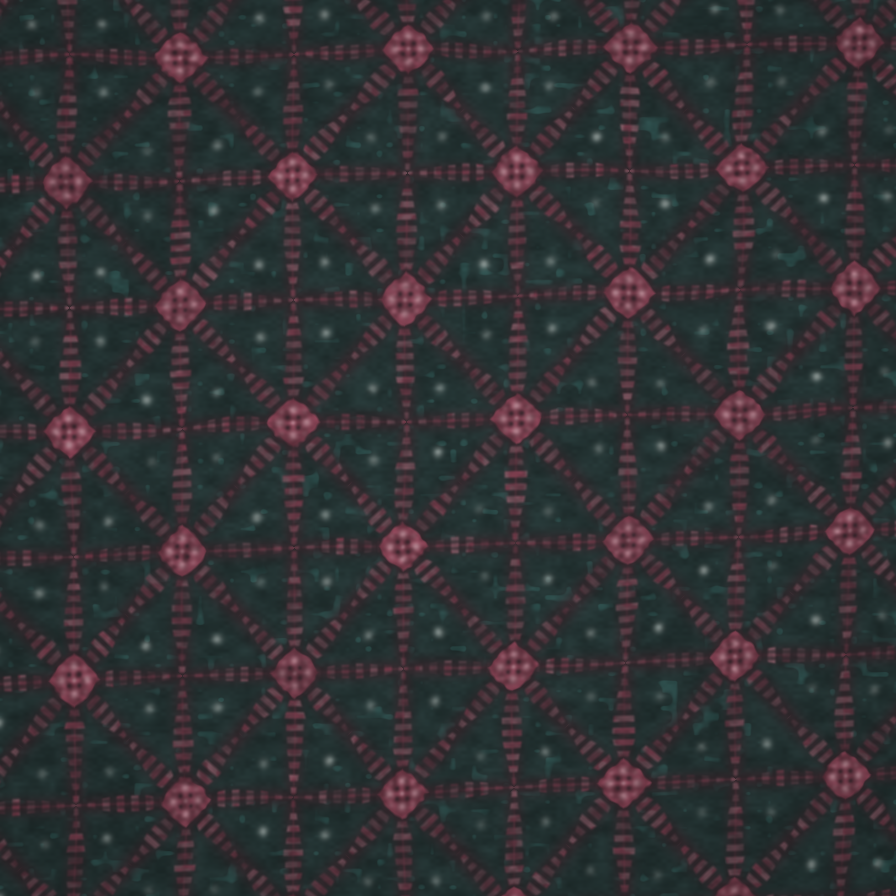
Give the GLSL for this pattern, as a Shadertoy shader.

```glsl
const vec3 TEAL = vec3(0.130, 0.190, 0.188);
const vec3 MAROON = vec3(0.195, 0.145, 0.165);
const vec3 ROSE = vec3(0.46, 0.225, 0.285);
const vec3 DUSTY = vec3(0.49, 0.335, 0.375);
const vec3 PALE = vec3(0.68, 0.51, 0.55);
const vec3 DOT_GREY = vec3(0.50, 0.54, 0.53);
const vec2 CELL = vec2(0.1247, 0.1385);
const float SOFT = 0.0022;

float hash(vec2 p) {
    vec3 q = fract(p.xyx * vec3(0.1031, 0.1030, 0.0973));
    q += dot(q, q.yzx + 33.33);
    return fract((q.x + q.y) * q.z);
}

float noise(vec2 p) {
    vec2 i = floor(p), f = fract(p);
    f = f * f * (3.0 - 2.0 * f);
    return mix(mix(hash(i), hash(i + vec2(1, 0)), f.x),
               mix(hash(i + vec2(0, 1)), hash(i + vec2(1, 1)), f.x), f.y);
}

float fill(float d) { return 1.0 - smoothstep(-SOFT, SOFT, d); }

float glow(float d, float radius) { return exp(-d * d / (radius * radius)); }

// Slightly sheared, tapering cloth: x counts columns, y counts rows downward
vec2 clothGrid(vec2 uv) {
    float y = 1.0 - uv.y;
    float roughRow = (y - 0.064) / 0.138;
    float row = (y - 0.064 + (uv.x - 0.0755) * (0.017 + 0.0033 * roughRow)) / 0.139;
    float col = (uv.x - 0.074 - 0.010 * y) / (0.1263 - 0.0042 * y);
    return vec2(col, row);
}

// Nearest lattice node whose column + row has the given parity
vec2 nearestNode(vec2 g, float parity) {
    vec2 n = round(g), d = g - n;
    if (mod(n.x + n.y, 2.0) != parity) {
        if (abs(d.x) > abs(d.y)) n.x += d.x < 0.0 ? -1.0 : 1.0;
        else n.y += d.y < 0.0 ? -1.0 : 1.0;
    }
    return n;
}

// Row of cross bars that swells, then narrows to a tip
float barArm(float along, float across, float len, float halfWidth, float pitch, float seed) {
    float t = along / len;
    float h = hash(vec2(floor(along / pitch) + 7.0, seed));
    float swell = mix(0.4, 1.0, smoothstep(0.15, 0.42, t)) * (1.0 - 0.75 * smoothstep(0.5, 1.0, t));
    float width = halfWidth * swell * (0.8 + 0.4 * h);
    float gap = abs(fract(along / pitch) - 0.5) * pitch;
    return fill(gap - 0.26 * pitch) * fill(abs(across) - width) * (0.45 + 0.55 * h) * step(t, 1.02);
}

// Diamond rosette with pale petals and dark eyes
vec3 rosette(vec3 col, vec2 q, float wear, float mottle) {
    vec2 a = abs(q);
    float d = 0.6 * (a.x + a.y) + 0.4 * length(a);
    float edge = 0.028 + 0.004 * (mottle - 0.5);
    col = mix(col, MAROON, 0.8 * fill((d - edge - 0.004) * 0.5));
    col = mix(col, ROSE * (0.75 + 0.4 * mottle), fill(d - edge) * wear);
    vec2 petal = a.x > a.y ? a : a.yx;
    float pale = glow(length(petal - vec2(0.0145, 0.0)), 0.0048);
    pale += 0.35 * glow(length(a - 0.0125), 0.0038) + 0.75 * glow(length(a), 0.003);
    col = mix(col, PALE, min(pale, 1.0) * wear * (0.65 + 0.35 * mottle));
    return mix(col, MAROON * 0.9, 0.75 * glow(length(a - 0.0058), 0.0032));
}

void mainImage(out vec4 fragColor, in vec2 fragCoord) {
    vec2 uv = fragCoord / iResolution.xy;
    vec2 g = clothGrid(uv);
    g += 0.05 * (vec2(noise(g * 1.3), noise(g * 1.3 + 40.0)) - 0.5);
    float mottle = noise(uv * 150.0);
    float patchWear = noise(uv * 9.0 + 11.0);

    // Ground with faint scattered flecks
    vec3 col = TEAL * (0.86 + 0.28 * noise(uv * vec2(55.0, 80.0)));
    float fleck = smoothstep(0.76, 0.95, noise(uv * vec2(85.0, 105.0) + 23.0));
    col += vec3(0.03, 0.085, 0.08) * fleck;

    // Four spots around every open crossing
    vec2 openNode = nearestNode(g, 0.0);
    vec2 fromOpen = g - openNode;
    vec2 corner = vec2(fromOpen.x < 0.0 ? -1.0 : 1.0, fromOpen.y < 0.0 ? -1.0 : 1.0);
    vec2 spotSeed = openNode * 2.0 + corner * 0.5 + 60.0;
    vec2 jitter = 0.06 * (vec2(hash(spotSeed), hash(spotSeed + 19.0)) - 0.5);
    float spotDist = length((fromOpen - corner * vec2(0.30, 0.28) - jitter) * CELL);
    float spotTone = mix(0.3, 0.95, hash(spotSeed + 31.0));
    col = mix(col, DOT_GREY, spotTone * glow(spotDist, 0.0056));

    // Eight arms around the nearest rosette
    vec2 node = nearestNode(g, 1.0);
    vec2 q = (g - node) * CELL, a = abs(q);
    vec2 side = vec2(q.x < 0.0 ? 1.0 : 2.0, q.y < 0.0 ? 1.0 : 2.0);
    float seed = 90.0 * hash(node + 30.0);
    vec2 diagonal = normalize(CELL);
    float along = dot(a, diagonal);
    float across = a.x * diagonal.y - a.y * diagonal.x;
    float halo = max(max(glow(q.x, 0.011), glow(q.y, 0.011)), glow(across, 0.012));
    col = mix(col, MAROON, 0.85 * halo);

    float vertical = barArm(a.y, q.x, CELL.y, 0.0105, 0.0138, seed + side.y);
    float horizontal = barArm(a.x, q.y, CELL.x, 0.0088, 0.0165, seed + 5.0 + side.x);
    horizontal *= 0.72 + 0.28 * cos(q.y * 6.2832 / 0.0075);
    float slanted = barArm(along, across, 0.5 * length(CELL), 0.0100, 0.0130,
                           seed + 9.0 + side.x + 3.0 * side.y);
    float bars = max(max(vertical, horizontal), 0.9 * slanted);
    bars *= (0.6 + 0.4 * mottle) * (0.75 + 0.35 * patchWear);
    vec3 thread = mix(ROSE, DUSTY, smoothstep(0.25, 0.75, noise(uv * 110.0 + 70.0)));
    col = mix(col, thread, min(bars, 1.0));

    // Thin stem threads along the straight arms
    float stem = max(glow(q.x, 0.0017), glow(q.y, 0.0017));
    col = mix(col, ROSE, 0.32 * stem * noise(uv * 75.0 + 5.0));

    col = rosette(col, q, 0.75 + 0.25 * hash(node + 50.0), mottle);

    // Woven grain and uneven light
    float grain = noise(uv * vec2(170.0, 256.0) + 90.0) - 0.5;
    vec2 offCentre = uv - vec2(0.5, 0.55);
    col *= (1.0 + 0.13 * grain) * (1.06 - 0.32 * dot(offCentre, offCentre));
    fragColor = vec4(col, 1.0);
}
```
